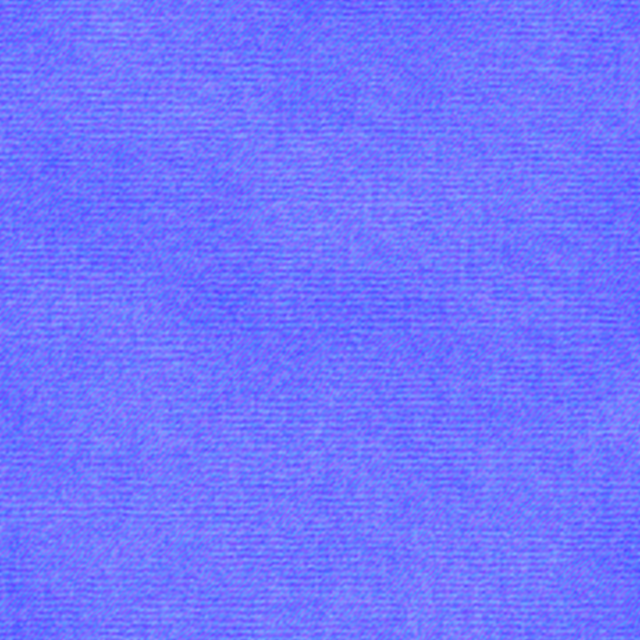
A WebGL 1 fragment shader for this texture map:

```glsl
precision highp float;

uniform vec2 u_resolution;

const float TAU = 6.2831853;
const vec3 BASE_NORMAL = vec3(0.442, 0.459, 1.0);
const vec2 WEAVE_COUNT = vec2(108.0, 90.0);

float hash(vec2 cell) {
  return fract(sin(dot(cell, vec2(127.1, 311.7))) * 43758.5453);
}

// Smooth value noise centred on zero, from -0.5 to 0.5
float noise(vec2 p, float seed) {
  vec2 cell = floor(p) + seed;
  vec2 f = fract(p);
  f = f * f * (3.0 - 2.0 * f);
  float low = mix(hash(cell), hash(cell + vec2(1.0, 0.0)), f.x);
  float high = mix(hash(cell + vec2(0.0, 1.0)), hash(cell + vec2(1.0, 1.0)), f.x);
  return mix(low, high, f.y) - 0.5;
}

float fbm(vec2 p, float seed) {
  float sum = 0.0;
  float weight = 0.6;
  for (int i = 0; i < 4; i++) {
    sum += weight * noise(p, seed + float(i) * 17.0);
    p = p * 2.03 + 3.7;
    weight *= 0.6;
  }
  return sum;
}

// Straight yarn rows whose spacing varies down the cloth
float rowWave(vec2 uv) {
  float spacing = 1.2 * noise(vec2(0.5, uv.y * 16.0), 31.0);
  float wander = 0.25 * noise(uv * vec2(7.0, 20.0), 41.0)
               + 0.3 * noise(uv * vec2(60.0, 45.0), 47.0);
  return sin(TAU * (uv.y * WEAVE_COUNT.y + spacing + wander));
}

// Short, broken diagonal ribs rising to the right
float twillWave(vec2 uv) {
  float wander = 0.5 * noise(uv * 13.0, 59.0) + 0.8 * noise(uv * 55.0, 73.0);
  return sin(TAU * (dot(uv, WEAVE_COUNT * vec2(1.0, -1.0)) + wander));
}

// Fibre grain slightly stretched along the ribs
float fibreGrain(vec2 uv, float seed) {
  return noise(vec2(uv.x - uv.y, (uv.x + uv.y) * 0.7) * 160.0, seed);
}

void main() {
  vec2 uv = gl_FragCoord.xy / u_resolution;

  // Patches where either the rows or the ribs dominate
  float patchNoise = fbm(uv * vec2(11.0, 20.0), 11.0);
  float rowShare = smoothstep(-0.25, 0.22, patchNoise);
  float rows = rowWave(uv) * mix(0.02, 0.078, rowShare);
  float twill = twillWave(uv) * mix(0.052, 0.024, rowShare);

  // Soft wear blotches and faint crossing thread streaks
  float wear = 0.085 * fbm(uv * 6.0, 83.0);
  wear += 0.025 * noise(uv * vec2(14.0, 75.0), 97.0);
  wear += 0.025 * noise(uv * vec2(80.0, 12.0), 109.0);

  // Shared grain shifts the tone, separate grain tilts the slope
  float tone = wear + 0.12 * noise(uv * vec2(180.0, 215.0), 127.0);
  float slopeX = twill + 0.14 * fibreGrain(uv, 139.0);
  float slopeY = rows - twill + 0.13 * fibreGrain(uv, 151.0);

  vec3 color = BASE_NORMAL + vec3(tone + slopeX, tone + slopeY, 0.0);
  gl_FragColor = vec4(clamp(color, 0.0, 1.0), 1.0);
}
```
